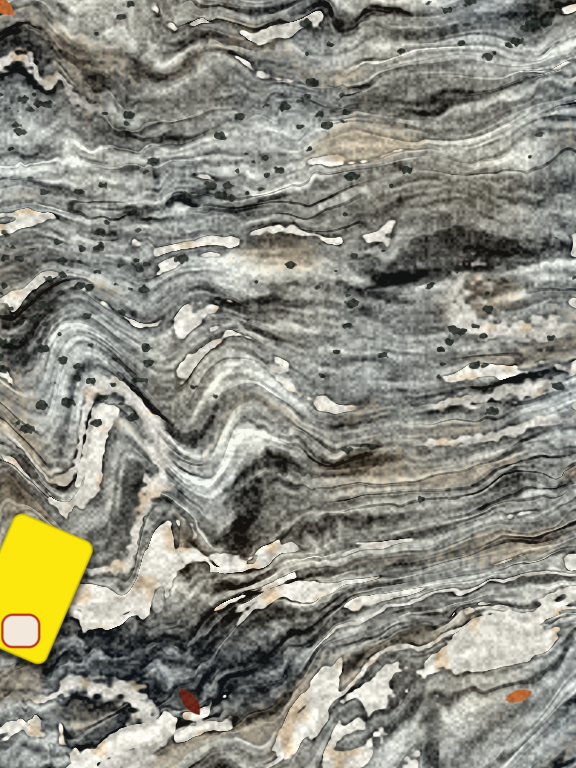
Give the GLSL for this texture, as a Shadertoy shader.

```glsl
// Folded banded gneiss with quartz veins, dark lichen spots, a few leaves
// and a tilted yellow card. Rock layers are stretched noise read through
// a bent coordinate field, then painted by tone.

const vec3 ROCK_TINT = vec3(1.0, 1.015, 0.975);
const vec3 QUARTZ = vec3(0.88, 0.87, 0.83);
const vec3 RUST = vec3(0.56, 0.46, 0.33);
const vec3 LICHEN = vec3(0.15, 0.17, 0.15);
const vec3 CARD_YELLOW = vec3(0.99, 0.91, 0.05);
const vec3 CARD_PALE = vec3(0.95, 0.91, 0.86);
const vec3 CARD_RED = vec3(0.72, 0.20, 0.12);
const vec3 LEAF_ORANGE = vec3(0.72, 0.40, 0.20);
const vec3 LEAF_RED = vec3(0.40, 0.14, 0.09);
const float BASE_TONE = 0.59;
const float FOLD_SIZE = 0.08;
const float LOWER_DIP = 0.45;
const float SPOT_GRID = 46.0;
const vec2 CARD_CENTER = vec2(0.052, 0.311);
const vec2 CARD_HALF = vec2(0.075, 0.116);
const float CARD_ANGLE = 0.406;

float hash(vec2 p) {
    return fract(sin(dot(p, vec2(127.1, 311.7))) * 43758.55);
}

// Smooth value noise from -1 to 1
float noise(vec2 p) {
    vec2 i = floor(p), f = fract(p);
    f = f * f * (3.0 - 2.0 * f);
    float low = mix(hash(i), hash(i + vec2(1, 0)), f.x);
    float high = mix(hash(i + vec2(0, 1)), hash(i + vec2(1, 1)), f.x);
    return 2.0 * mix(low, high, f.y) - 1.0;
}

mat2 rotate(float a) {
    return mat2(cos(a), -sin(a), sin(a), cos(a));
}

// Bends the plane: y of the result runs across the rock layers
vec2 foldLayers(vec2 p) {
    vec2 q = p;
    q.y -= LOWER_DIP * (p.x - 0.5) * (1.0 - smoothstep(0.1, 0.75, p.y));
    vec2 hinge = p - vec2(0.17, 0.58);
    q.y += 0.07 * exp(-16.0 * dot(hinge, hinge)) * sin(25.0 * p.x + 10.0 * p.y);
    float strength = mix(0.4, 1.0, smoothstep(0.05, 0.4, abs(p.y - 0.77)));
    float size = FOLD_SIZE * strength, freq = 3.2;
    for (int i = 0; i < 5; i++) {
        vec2 s = q * freq + float(i) * 17.3;
        q += size * vec2(noise(s), noise(s + 41.7));
        size *= 0.5;
        freq *= 2.05;
    }
    return q;
}

// Thin line along the zero level of stretched noise, broken into lengths
float layerLine(vec2 q, vec2 stretch, float width, float seed) {
    float line = 1.0 - smoothstep(0.3 * width, width, abs(noise(q * stretch + seed)));
    return line * smoothstep(-0.1, 0.35, noise(q * vec2(7.0, 16.0) + seed * 2.0));
}

// Coverage of clustered lichen spots
float lichenSpots(vec2 p) {
    vec2 g = p * SPOT_GRID, cell = floor(g);
    float cover = 0.0;
    for (int y = -1; y <= 1; y++)
    for (int x = -1; x <= 1; x++) {
        vec2 c = cell + vec2(x, y);
        vec2 center = c + vec2(hash(c + 3.1), hash(c + 8.7));
        float cluster = noise(c / SPOT_GRID * vec2(5.0, 8.0) + 60.0);
        float chance = 0.05 + 0.5 * smoothstep(0.15, 0.8, cluster);
        chance *= smoothstep(0.45, 0.75, c.y / SPOT_GRID);
        float radius = mix(0.1, 0.45, hash(c + 5.9));
        float d = length((g - center) * vec2(0.85, 1.25)) + 0.15 * noise(g * 4.0);
        cover = max(cover, step(hash(c), chance) * (1.0 - smoothstep(radius - 0.08, radius + 0.08, d)));
    }
    return cover;
}

float roundBox(vec2 p, vec2 halfSize, float r) {
    vec2 d = abs(p) - halfSize + r;
    return length(max(d, 0.0)) + min(max(d.x, d.y), 0.0) - r;
}

// Pointed leaf, as the overlap of two discs
float leaf(vec2 p, vec2 center, float angle, float size) {
    vec2 d = rotate(angle) * (p - center) / size;
    return (length(vec2(d.x, abs(d.y) + 1.0)) - 1.42) * size;
}

void mainImage(out vec4 fragColor, in vec2 fragCoord) {
    vec2 p = fragCoord / iResolution.x;
    float soft = 1.0 / iResolution.x;
    vec2 q = foldLayers(p);
    float lower = 1.0 - smoothstep(0.3, 0.65, p.y);
    float grain = noise(p * 200.0);
    float speck = noise(p * vec2(95.0, 120.0));

    // Layer tones from bands down to crisp streaks and grain
    float tone = BASE_TONE + 0.06 * noise(q * vec2(2.0, 5.0) + 12.0)
        + 0.11 * noise(q * vec2(4.0, 30.0))
        + 0.16 * noise(q * vec2(8.0, 75.0) + 9.0)
        + 0.17 * noise(q * vec2(17.0, 150.0))
        + 0.13 * grain + 0.09 * speck;
    tone += 0.22 * layerLine(q, vec2(4.0, 30.0), 0.2, 70.0);
    tone -= 0.27 * layerLine(q, vec2(5.0, 34.0), 0.2, 23.0);

    // Ragged dark mica pods
    float pod = noise(q * vec2(4.5, 15.0) + 50.0) + 0.4 * noise(q * vec2(20.0, 60.0) + 4.0);
    pod += 0.2 * speck + 0.1 * lower;
    tone -= 0.34 * smoothstep(0.42, 0.72, pod);

    // Quartz lenses with shaded rims, and thin seams
    float lens = noise(q * vec2(6.0, 23.0) + 7.0) + 0.35 * noise(q * vec2(32.0, 65.0));
    lens += 0.08 * speck + mix(-0.16, 0.06, lower);
    float quartz = smoothstep(0.60, 0.68, lens);
    tone -= 0.2 * smoothstep(0.42, 0.58, lens) * (1.0 - quartz);
    float seam = abs(noise(q * vec2(2.0, 10.0) + 31.0) + 0.05 * speck);
    float seamLength = smoothstep(0.1, 0.35, noise(q * vec2(6.0, 5.0) + 5.0));
    tone -= 0.2 * seamLength * (1.0 - smoothstep(0.1, 0.22, seam));
    quartz = max(quartz, 0.9 * seamLength * (1.0 - smoothstep(0.04, 0.10, seam)));

    // Cool and warm rock colour
    vec3 color = clamp(tone, 0.07, 0.97) * ROCK_TINT;
    color += vec3(-0.02, 0.0, 0.025) * noise(p * 6.0 + 20.0);
    float stain = smoothstep(0.35, 0.9, noise(q * vec2(6.0, 17.0) + 80.0) + 0.3 * grain);
    color = mix(color, RUST * (0.35 + 1.2 * tone), 0.35 * stain);
    vec3 vein = QUARTZ + 0.1 * grain + 0.08 * speck + 0.13 * noise(q * vec2(26.0, 80.0) + 2.0);
    vein = mix(vein, vein * vec3(0.94, 0.86, 0.76), smoothstep(0.2, 0.9, noise(p * 34.0)));
    color = mix(color, vein, quartz);
    color = mix(color, LICHEN + 0.08 * grain, 0.88 * lichenSpots(p));

    // Fallen leaves
    float orangeLeaf = min(leaf(p, vec2(0.90, 0.125), 0.3, 0.024), leaf(p, vec2(0.0, 1.325), -0.6, 0.03));
    float redLeaf = leaf(p, vec2(0.33, 0.115), 2.2, 0.028);
    color = mix(color, LEAF_ORANGE + 0.06 * grain, 1.0 - smoothstep(-soft, soft, orangeLeaf));
    color = mix(color, LEAF_RED + 0.05 * grain, 1.0 - smoothstep(-soft, soft, redLeaf));

    // Card with shadow, darker rim and a plain printed patch
    vec2 c = rotate(-CARD_ANGLE) * (p - CARD_CENTER);
    float card = roundBox(c, CARD_HALF, 0.018);
    float shadow = roundBox(c - vec2(0.003, -0.006), CARD_HALF, 0.018);
    color *= 1.0 - 0.55 * (1.0 - smoothstep(-0.004, 0.012, shadow));
    vec3 face = mix(CARD_YELLOW, CARD_YELLOW * 0.82, smoothstep(-0.005, -0.001, card));
    float patchEdge = roundBox(p - vec2(0.036, 0.238), vec2(0.034, 0.030), 0.02);
    face = mix(face, CARD_RED, 1.0 - smoothstep(-soft, soft, patchEdge));
    face = mix(face, CARD_PALE, 1.0 - smoothstep(-soft, soft, patchEdge + 0.004));
    color = mix(color, face, 1.0 - smoothstep(-soft, soft, card));

    fragColor = vec4(clamp(color, 0.0, 1.0), 1.0);
}
```
